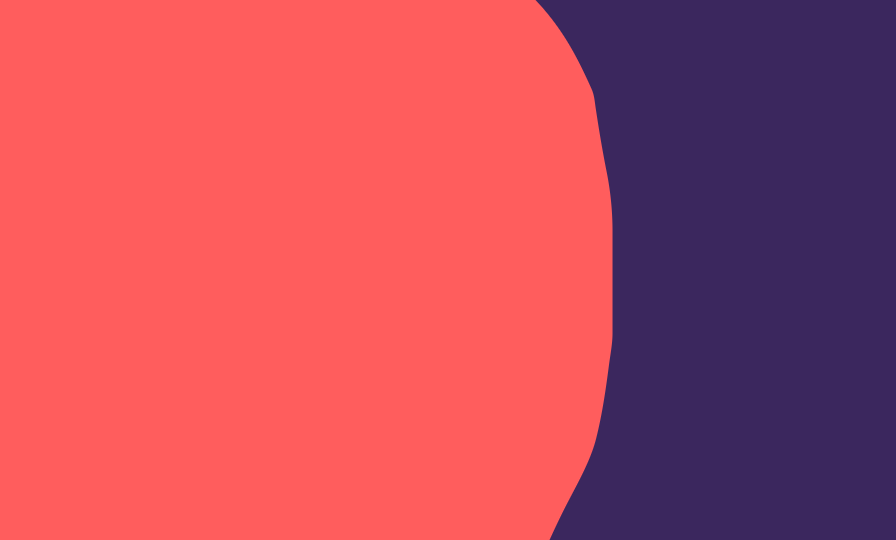
This background is drawn by a Shadertoy shader. Its source:

```glsl
const vec3 CORAL = vec3(1.0, 0.365, 0.365);
const vec3 PURPLE = vec3(0.231, 0.153, 0.369);

// Edge knots in canvas heights: (y, x, slope dx/dy), from bottom to top
const int KNOT_COUNT = 10;
const vec3 EDGE_KNOTS[KNOT_COUNT] = vec3[KNOT_COUNT](
    vec3(0.0000, 1.0195, 0.46),
    vec3(0.0671, 1.0519, 0.52),
    vec3(0.1883, 1.1061, 0.25),
    vec3(0.3247, 1.1299, 0.13),
    vec3(0.3831, 1.1364, 0.00),
    vec3(0.5714, 1.1364, 0.00),
    vec3(0.6818, 1.1255, -0.20),
    vec3(0.8009, 1.1050, -0.15),
    vec3(0.8355, 1.0974, -0.45),
    vec3(1.0000, 0.9935, -0.95)
);

// Cubic Hermite curve between two knots
float hermite(vec3 lower, vec3 upper, float y) {
    float span = upper.x - lower.x;
    float t = clamp((y - lower.x) / span, 0.0, 1.0);
    float s = 1.0 - t;
    float ends = mix(lower.y, upper.y, t * t * (3.0 - 2.0 * t));
    return ends + span * t * s * (s * lower.z - t * upper.z);
}

// Horizontal position of the wavy edge at height y
float edgeAt(float y) {
    float x = EDGE_KNOTS[0].y;
    for (int i = 0; i < KNOT_COUNT - 1; i++) {
        if (y >= EDGE_KNOTS[i].x) {
            x = hermite(EDGE_KNOTS[i], EDGE_KNOTS[i + 1], y);
        }
    }
    return x;
}

// Antialiased coverage of the region where the field is negative
float coverage(float field) {
    float pixel = length(vec2(dFdx(field), dFdy(field)));
    return clamp(0.5 - field / max(pixel, 1e-5), 0.0, 1.0);
}

void mainImage(out vec4 fragColor, in vec2 fragCoord) {
    vec2 uv = fragCoord / iResolution.xy;
    float aspect = 768.0 / 462.0;
    vec2 p = vec2(uv.x * aspect, uv.y);

    // Coral body over the purple ground
    float body = coverage(p.x - edgeAt(p.y));
    fragColor = vec4(mix(PURPLE, CORAL, body), 1.0);
}
```
